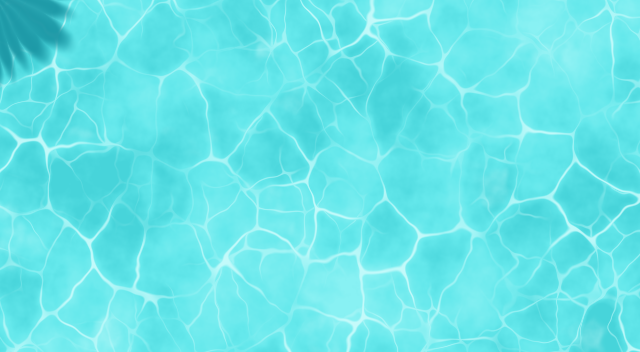
Reproduce this texture procedurally as a Shadertoy shader.

```glsl
// Sunlit turquoise pool water: a web of caustic lines, with a palm shadow in the corner.

const vec3 DEEP = vec3(0.290, 0.840, 0.862);
const vec3 WATER = vec3(0.395, 0.910, 0.924);
const vec3 PALE = vec3(0.510, 0.938, 0.947);
const vec3 GLINT = vec3(0.800, 0.985, 0.985);
const vec3 SHADE = vec3(0.105, 0.590, 0.645);

const float MAIN_SCALE = 5.9;      // large caustic cells per canvas height
const float FINE_SCALE = 8.8;      // fainter second web
const float LINE_WIDTH = 0.0050;   // half width, in canvas heights
const float ROUNDNESS = 28.0;      // lower values round the cells more
const float WARP = 0.036;          // bending of the lines
const float BASE_TONE = 0.42;
const float PATCH_CONTRAST = 0.44;
const float MOTTLE_CONTRAST = 0.24;
const float CELL_CONTRAST = 0.46;
const vec2 PALM_CENTRE = vec2(-0.03, 1.03);
const float PALM_RADIUS = 0.25;
const float FRONDS = 26.0;

vec2 hash2(vec2 p) {
    vec3 q = fract(p.xyx * vec3(0.1031, 0.1030, 0.0973));
    q += dot(q, q.yzx + 33.33);
    return fract((q.xx + q.yz) * q.zy);
}

// Layered sines, each octave turned and shrunk; roughly -1 to 1.
float waves(vec2 p) {
    float sum = 0.0, amp = 0.6;
    for (int i = 0; i < 5; i++) {
        sum += amp * sin(p.x + 1.2 * sin(0.7 * p.y)) * cos(p.y + sin(0.8 * p.x));
        p = mat2(0.8, 0.6, -0.6, 0.8) * p * 1.8 + 2.7;
        amp *= 0.6;
    }
    return sum;
}

vec2 bend(vec2 p) {
    return p + WARP * vec2(waves(p * 7.0 + 1.0), waves(p * 6.0 + 8.0));
}

// Cellular noise: x = rounded distance to the border, y = random tone of the cell.
vec2 cells(vec2 p) {
    vec2 base = floor(p), nearest = vec2(0.0), id = vec2(0.0);
    float best = 9.0;
    for (int j = -1; j <= 1; j++)
    for (int i = -1; i <= 1; i++) {
        vec2 c = base + vec2(i, j);
        vec2 r = c + hash2(c) - p;
        float d = dot(r, r);
        if (d < best) { best = d; nearest = r; id = c; }
    }
    float sum = 0.0;
    for (int j = -2; j <= 2; j++)
    for (int i = -2; i <= 2; i++) {
        vec2 c = id + vec2(i, j);
        vec2 r = c + hash2(c) - p;
        vec2 gap = r - nearest;
        if (dot(gap, gap) > 0.0001)
            sum += exp(-ROUNDNESS * dot(0.5 * (r + nearest), normalize(gap)));
    }
    return vec2(max(-log(sum) / ROUNDNESS, 0.0), hash2(id + 17.0).x);
}

float thread(float d, float halfWidth) {
    return 1.0 - smoothstep(0.0, halfWidth, d);
}

vec3 waterColor(float tone) {
    vec3 low = mix(DEEP, WATER, clamp(2.0 * tone, -0.1, 1.0));
    return mix(low, PALE, clamp(2.0 * tone - 1.0, 0.0, 1.2));
}

// Fan of pointed fronds with soft edges and lighter streaks.
float palmShadow(vec2 p) {
    vec2 q = p - PALM_CENTRE;
    float angle = atan(q.y, q.x);
    float leaf = abs(sin(0.5 * FRONDS * angle + 0.8 * sin(5.0 * angle)));
    float reach = PALM_RADIUS * (0.82 + 0.22 * leaf + 0.08 * sin(7.0 * angle));
    float body = 1.0 - smoothstep(-0.05, 0.03, length(q) - reach);
    return body * (0.88 + 0.12 * leaf);
}

void mainImage(out vec4 fragColor, in vec2 fragCoord) {
    vec2 p = fragCoord / iResolution.y;
    vec2 bent = bend(p);
    vec2 stretch = vec2(1.10, 0.90);

    // Two webs of caustics, each fading in and out along its lines
    vec2 web = cells(bent * stretch * MAIN_SCALE + 3.0);
    vec2 fineBent = bent + 0.6 * WARP * vec2(waves(p * 9.0 + 4.0), waves(p * 8.0 + 15.0));
    vec2 fine = cells(fineBent * stretch * FINE_SCALE + 31.0);
    float strength = smoothstep(-0.45, 0.65, waves(p * 7.5 + 12.0));
    float fineStrength = smoothstep(-0.35, 0.6, waves(p * 6.5 + 23.0));
    float width = LINE_WIDTH * mix(0.85, 1.25, strength);
    float lines = thread(web.x / MAIN_SCALE, width) * mix(0.14, 0.88, strength);
    float fineLines = thread(fine.x / FINE_SCALE, 0.9 * LINE_WIDTH) * 0.48 * fineStrength;
    float glow = exp(-web.x * 15.0) * mix(0.08, 0.32, strength);
    glow += exp(-fine.x * 15.0) * 0.16 * fineStrength;

    // Soft water tone: broad patches, mottling, cell tints and fine ripples
    float tone = BASE_TONE + PATCH_CONTRAST * waves(p * 4.0 + 5.0);
    tone += MOTTLE_CONTRAST * waves(p * 17.0 + 9.0);
    tone += CELL_CONTRAST * (web.y - 0.5) * smoothstep(0.0, 0.16, web.x);
    tone += 0.24 * (fine.y - 0.5) * smoothstep(0.0, 0.18, fine.x);
    tone += 0.08 * waves(p * 55.0) + glow;
    vec3 color = waterColor(tone);

    // Small pale flares, then the bright lines
    float flare = smoothstep(0.55, 1.0, waves(p * 9.0 + 40.0)) * (0.6 + 0.4 * waves(p * 30.0));
    color = mix(color, GLINT, 0.40 * flare);
    color = mix(color, GLINT, max(lines, fineLines));

    color = mix(color, SHADE, 0.95 * palmShadow(p + 0.3 * (bent - p)));
    fragColor = vec4(color, 1.0);
}
```
